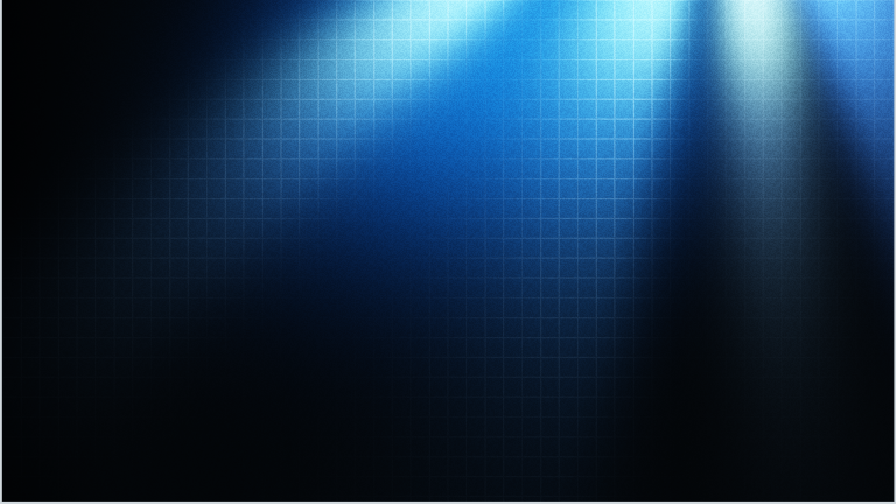
Write a Shadertoy shader that draws this background.

```glsl
// Blue stage light falling from the top edge into darkness, over a thin grid.
// Soft slanted beams add up as light exposure, which a film-like curve turns
// into colour; fine grain and a pale frame finish the surface.

float hash(vec2 p) {
    return fract(sin(dot(p, vec2(12.9898, 78.233))) * 43758.5453);
}

// Slanted gaussian beam; its two sides have their own widths, widening with depth.
float beam(vec2 p, float top, float slope, float left, float right, float spread) {
    float d = p.x - top - slope * p.y;
    float w = (d < 0.0 ? left : right) * (1.0 + spread * p.y);
    return exp(-d * d / (w * w));
}

// Antialiased line repeated at the given pitch.
float gridLine(float x, float pitch, float pixel) {
    float d = abs(mod(x + 0.5 * pitch, pitch) - 0.5 * pitch);
    return clamp((0.0012 - d) / pixel + 0.5, 0.0, 1.0);
}

void mainImage(out vec4 fragColor, in vec2 fragCoord) {
    // x runs right over 16/9 units, y runs down from the top over one unit
    vec2 uv = fragCoord / iResolution.xy;
    vec2 p = vec2(uv.x * 16.0 / 9.0, 1.0 - uv.y);
    vec2 pixel = vec2(16.0 / 9.0, 1.0) / iResolution.xy;

    // Broad blue haze behind the beams
    float haze = beam(p, 1.04, -0.32, 0.35, 0.39, 0.1) * exp(-pow(p.y / 0.37, 2.0));
    vec3 light = vec3(0.012, 0.022, 0.032) * smoothstep(0.0, 0.5, p.x + 0.2);
    light += 2.15 * haze * vec3(0.03, 0.36, 1.0);

    // Beam shapes, from left to right
    float diagonal = beam(p, 0.91, -1.0, 0.15, 0.095, 1.5);
    float central = beam(p, 1.305, -0.23, 0.13, 0.055, 1.5);
    float pale = beam(p, 1.495, 0.08, 0.06, 0.068, 1.2);
    float corner = beam(p, 1.66, 0.35, 0.07, 0.16, 0.8);

    // Whitening close to the source
    float hot = exp(-pow(p.y / 0.15, 2.0));
    light += (0.8 * diagonal + central + pale) * hot * vec3(0.7, 1.2, 0.5);

    // Fade each beam with depth
    diagonal *= 2.2 * exp(-p.y / 0.17);
    central *= 2.8 * exp(-p.y / 0.24);
    pale *= 2.6 * exp(-p.y / 0.2);
    corner *= 3.2 * exp(-p.y / 0.19);
    light += diagonal * vec3(0.25, 0.6, 1.0);
    light += central * vec3(0.16, 0.52, 1.0);
    light += pale * vec3(0.4, 0.7, 1.0);
    light += corner * vec3(0.16, 0.44, 1.0);

    // Grid, lit by the beams
    float grid = max(gridLine(p.x - 0.0056, 0.0368, pixel.x),
                     gridLine(p.y, 0.0394, pixel.y));
    float gridLight = diagonal + central + 0.35 * pale + 0.2 * corner;
    light += grid * min(gridLight, 1.3) * vec3(0.3, 0.4, 0.5);

    // Grain, then exposure curve
    float grain = hash(floor(p * 432.0)) - 0.5;
    vec3 color = 1.0 - exp(-light * (1.0 + 0.2 * grain));

    // Pale frame on the left, right and bottom edges
    float inset = min(min(p.x - 0.0036, 16.0 / 9.0 - 0.0032 - p.x), 0.9958 - p.y);
    float frame = clamp(0.5 - inset / pixel.y, 0.0, 1.0);
    color = mix(color, vec3(0.82, 0.85, 0.87), frame);

    fragColor = vec4(color, 1.0);
}
```
